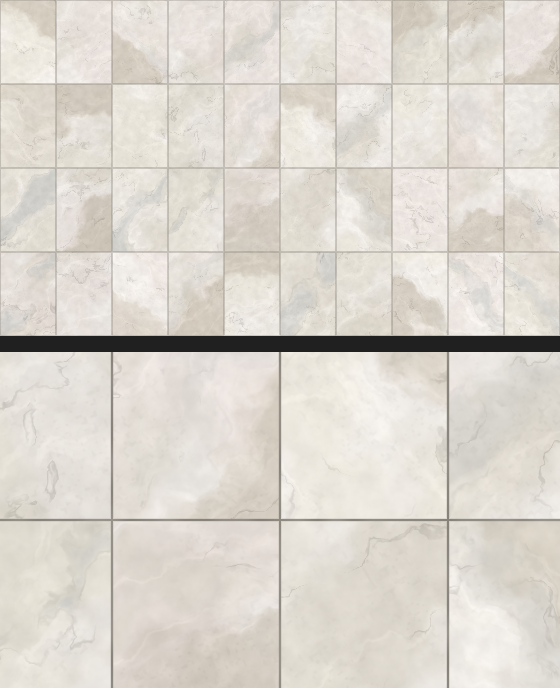
Top, the full canvas; bottom, a detail of the centre.
This texture is drawn by a Shadertoy shader. Its source:

```glsl
float hash(vec2 p) {
    vec3 q = fract(p.xyx * 0.1031);
    q += dot(q, q.yzx + 33.33);
    return fract((q.x + q.y) * q.z);
}

float noise(vec2 p) {
    vec2 i = floor(p), f = fract(p);
    f = f * f * (3.0 - 2.0 * f);
    return mix(mix(hash(i), hash(i + vec2(1, 0)), f.x),
               mix(hash(i + vec2(0, 1)), hash(i + vec2(1, 1)), f.x), f.y);
}

float fbm(vec2 p) {
    float sum = 0.0, amp = 0.5;
    for (int i = 0; i < 6; i++) {
        sum += amp * noise(p);
        p = mat2(1.6, 1.2, -1.2, 1.6) * p + 7.3;
        amp *= 0.5;
    }
    return sum;
}

// Thin crack along the middle level of a noise field
float vein(vec2 p, float width) {
    return 1.0 - smoothstep(0.0, width, abs(fbm(p) - 0.49));
}

// Marble of one tile: p in tile widths, cell picks the slab
vec3 marble(vec2 p, vec2 cell) {
    vec4 pick = vec4(hash(cell + 3.1), hash(cell + 17.7), hash(cell + 41.3), hash(cell + 73.9));
    vec2 offset = 60.0 * pick.xy + 20.0;
    float angle = mix(0.3, 0.9, pick.z) * (pick.w < 0.65 ? 1.0 : -1.0);
    vec2 q = mat2(cos(angle), -sin(angle), sin(angle), cos(angle)) * (p - vec2(0.5, 0.75));
    vec2 warp = vec2(fbm(q * 2.5 + offset), fbm(q * 2.5 + offset + 19.0)) - 0.5;
    vec2 w = q + 0.5 * warp;

    // Cloudy ground, leaning to cream or pink
    float cloud = fbm(w * vec2(0.9, 1.8) + offset);
    vec3 color = mix(vec3(0.872, 0.85, 0.81), vec3(0.928, 0.912, 0.893), smoothstep(0.27, 0.58, cloud));
    float blush = smoothstep(0.38, 0.6, fbm(w * 1.3 + offset + 31.0));
    vec3 tint = pick.y < 0.5 ? vec3(0.905, 0.867, 0.85) : vec3(0.905, 0.888, 0.84);
    color = mix(color, tint, 0.65 * blush);

    // Broad beige lobe over one side of some slabs
    float side = pick.y < 0.6 ? -1.0 : 1.0;
    float lobe = side * w.y + 1.1 * (fbm(w * vec2(1.2, 2.0) + offset + 47.0) - 0.5);
    float lobeMask = smoothstep(0.06, 0.3, lobe) * smoothstep(0.4, 0.75, pick.x);
    color = mix(color, vec3(0.8, 0.765, 0.71), 0.8 * lobeMask);

    // Blue-grey drift with a ragged darker rim
    float drift = 0.22 - abs(w.y) + 0.9 * (fbm(w * vec2(1.5, 2.5) + offset + 83.0) - 0.5);
    float driftAmount = smoothstep(0.5, 0.75, pick.z) * (1.0 - 0.6 * smoothstep(0.4, 0.75, pick.x));
    color = mix(color, vec3(0.795, 0.795, 0.78), 0.8 * driftAmount * smoothstep(0.0, 0.24, drift));
    float rim = 1.0 - smoothstep(0.0, 0.05, abs(drift - 0.06));
    color -= 0.07 * rim * driftAmount * noise(q * 12.0 + offset);

    // Pale streaks and broken grey veins along the grain
    color += 0.025 * vein(w * vec2(0.9, 3.0) + offset + 11.0, 0.06);
    float broken = smoothstep(0.42, 0.65, fbm(q * 3.0 + offset + 5.0));
    color -= 0.085 * broken * vein(w * vec2(1.1, 2.0) + offset + 61.0, 0.016);

    // Fine mottling, and a tone of its own for each slab
    color += 0.075 * (fbm(q * 11.0 + offset) - 0.49);
    color -= 0.02 * smoothstep(0.6, 0.9, noise(q * 45.0 + offset)) * broken;
    return color + 0.035 * (pick.w - 0.5);
}

void mainImage(out vec4 fragColor, in vec2 fragCoord) {
    // Ten tiles across, four down
    vec2 grid = fragCoord / iResolution.xy * vec2(10.0, 4.0);
    vec2 cell = floor(grid), local = fract(grid);
    vec2 tileSize = vec2(1.0, 10.0 * iResolution.y / (4.0 * iResolution.x));
    vec3 color = marble(local * vec2(1.0, 1.5), cell);

    // Thin grout line, blended by its coverage of the pixel
    vec2 toEdge = min(local, 1.0 - local) * tileSize;
    float edge = min(toEdge.x, toEdge.y);
    float halfPixel = 5.0 / iResolution.x;
    float covered = min(edge + halfPixel, 0.007) - max(edge - halfPixel, -0.007);
    float grout = clamp(covered / (2.0 * halfPixel), 0.0, 1.0);
    vec3 groutColor = vec3(0.56, 0.54, 0.51) + 0.08 * (noise(grid * 9.0) - 0.5);
    fragColor = vec4(mix(color, groutColor, grout), 1.0);
}
```
